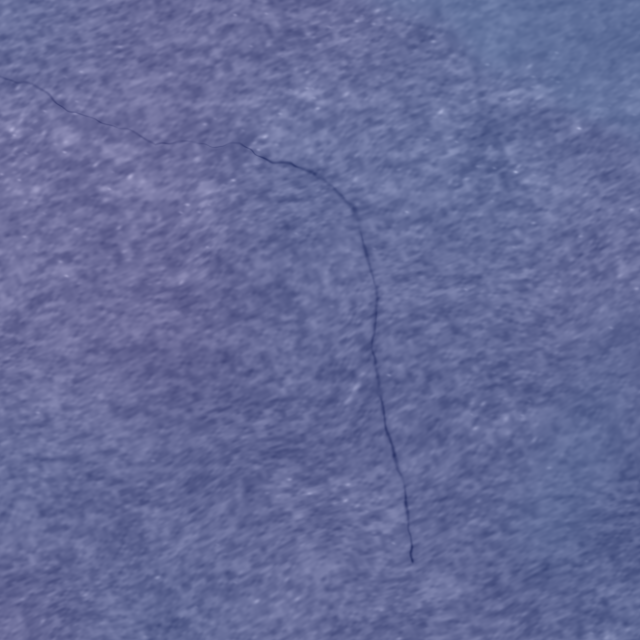
Give the GLSL for this texture, as a WebGL 2 fragment shader.

```glsl
#version 300 es
precision highp float;
// Weathered blue-violet stone: slanted fine grain, pale flecks and one wandering crack.

uniform vec2 u_resolution;
out vec4 fragColor;

const vec3 BASE_COLOR = vec3(0.388, 0.412, 0.588);
const vec3 TONE_STEP = vec3(0.047, 0.045, 0.040);   // colour change per unit of tone
const vec3 WARM_SHIFT = vec3(0.014, -0.006, -0.004);
const float GRAIN_ANGLE = 0.2;
const float GRAIN_CONTRAST = 1.0;
const float FLECK_CELLS = 62.0;
const float FLECK_RADIUS = 0.0030;
const float FLECK_GAIN = 3.6;
const float CRACK_WIDTH = 0.0030;
const float CRACK_DEPTH = 3.0;
const int KNOTS = 12;
const vec2 CRACK[KNOTS] = vec2[](
    vec2(-0.02, 0.88), vec2(0.05, 0.872), vec2(0.10, 0.835), vec2(0.24, 0.778),
    vec2(0.37, 0.774), vec2(0.49, 0.729), vec2(0.55, 0.68), vec2(0.587, 0.55),
    vec2(0.576, 0.46), vec2(0.60, 0.36), vec2(0.63, 0.22), vec2(0.645, 0.13));

// Integer hash giving two values in 0..1
vec2 hash2(vec2 cell) {
    uvec2 v = uvec2(ivec2(floor(cell))) * 1664525u + 1013904223u;
    v.x += v.y * 1664525u;
    v.y += v.x * 1664525u;
    v ^= v >> 16u;
    v.x += v.y * 1664525u;
    v.y += v.x * 1664525u;
    v ^= v >> 16u;
    return vec2(v >> 8u) / 16777216.0;
}

// Smooth value noise in -1..1
float noise(vec2 p) {
    vec2 i = floor(p), f = fract(p);
    f = f * f * (3.0 - 2.0 * f);
    float low = mix(hash2(i).x, hash2(i + vec2(1, 0)).x, f.x);
    float high = mix(hash2(i + vec2(0, 1)).x, hash2(i + vec2(1, 1)).x, f.x);
    return 2.0 * mix(low, high, f.y) - 1.0;
}

vec2 rotate(vec2 p, float angle) {
    float c = cos(angle), s = sin(angle);
    return vec2(c * p.x + s * p.y, c * p.y - s * p.x);
}

float segmentDistance(vec2 p, vec2 a, vec2 b) {
    vec2 ab = b - a;
    float h = clamp(dot(p - a, ab) / dot(ab, ab), 0.0, 1.0);
    return length(p - a - h * ab);
}

float softBand(float d, float width) {
    return exp(-d * d / (width * width));
}

// Where pale flecks gather, 0..1
float clumping(vec2 p) {
    float n = noise(p * vec2(6.0, 8.0) + 17.3) + 0.7 * noise(p * vec2(15.0, 21.0) + 5.1);
    return smoothstep(0.1, 1.1, n);
}

// Small tilted flecks, denser inside clumps
float flecks(vec2 p) {
    vec2 cell = floor(p * FLECK_CELLS);
    float sum = 0.0;
    for (int y = -1; y <= 1; y++)
    for (int x = -1; x <= 1; x++) {
        vec2 id = cell + vec2(x, y);
        vec2 center = (id + hash2(id + 300.0)) / FLECK_CELLS;
        vec2 pick = hash2(id + 900.0);
        float present = step(pick.x, 0.035 + 0.33 * clumping(center));
        vec2 d = rotate(p - center, GRAIN_ANGLE + 1.2 * (pick.y - 0.5));
        float radius = FLECK_RADIUS * mix(0.7, 1.2, pick.y);
        float strength = mix(0.25, 1.0, pow(fract(pick.y * 7.31), 2.5));
        sum += present * strength * softBand(length(d * vec2(0.62, 1.0)), radius);
    }
    return sum;
}

// Broken dark line along the knots
float crack(vec2 p) {
    vec2 q = p + 0.006 * vec2(noise(p * 24.0), noise(p * 24.0 + 40.0));
    q += 0.0025 * vec2(noise(p * 75.0 + 9.0), noise(p * 75.0 + 61.0));
    float d = 1.0;
    for (int i = 0; i < KNOTS - 1; i++) d = min(d, segmentDistance(q, CRACK[i], CRACK[i + 1]));
    float breaks = 0.68 + 0.35 * noise(p * 28.0 + 70.0) + 0.25 * noise(p * 70.0 + 33.0);
    float deepening = mix(0.65, 1.0, smoothstep(0.3, 0.56, p.x));
    float width = CRACK_WIDTH * deepening * (1.0 + 0.35 * noise(p * 35.0 + 12.0));
    return softBand(d, width) * deepening * max(breaks, 0.12) + 0.12 * softBand(d, 0.009);
}

void main() {
    vec2 uv = gl_FragCoord.xy / min(u_resolution.x, u_resolution.y);

    // Broad tone and smoother worn areas
    float broad = noise(uv * 3.5 + 2.7), medium = noise(uv * 13.0 + 31.0);
    float corner = smoothstep(1.13, 1.21, dot(uv, vec2(0.51, 0.86)) + 0.03 * medium);
    float side = softBand(segmentDistance(uv, vec2(0.98, 0.48), vec2(0.86, 0.18)), 0.08);
    float worn = max(corner, 0.7 * side);
    float tone = 0.45 * broad + 0.4 * medium + 0.35 * (uv.y - uv.x) + 0.35 * corner;

    // Slanted grain
    vec2 g = rotate(uv, GRAIN_ANGLE) + 0.012 * vec2(broad, noise(uv * 8.0 + 51.0));
    float streaks = noise(g * vec2(26.0, 62.0) + 8.0);
    float fine = noise(g * vec2(68.0, 128.0) + 90.0);
    float finest = noise(rotate(g, 0.25) * vec2(125.0, 205.0) + 140.0);
    float grain = 0.75 * streaks + 1.15 * fine + 0.85 * finest;
    tone += GRAIN_CONTRAST * grain * mix(1.0, 0.6, worn);

    // Pale clumps, flecks and a short scratch
    float pale = clumping(uv) * (0.35 + 0.8 * max(fine + 0.5 * streaks, 0.0));
    float scratch = softBand(segmentDistance(uv, vec2(0.568, 0.415), vec2(0.542, 0.371)), 0.005);
    tone += (pale + FLECK_GAIN * flecks(uv)) * mix(1.0, 0.4, worn);
    tone += scratch * (1.9 + 1.2 * fine);

    // Dark smudges and crack
    float smudge = softBand(segmentDistance(uv, vec2(0.765, 0.83), vec2(0.71, 0.67)), 0.018)
                 + softBand(segmentDistance(uv, vec2(0.30, 0.12), vec2(0.24, 0.0)), 0.022);
    float pits = smoothstep(0.62, 0.95, noise(uv * 34.0 + 210.0)) * smoothstep(0.0, 0.6, -broad);
    tone -= 0.8 * smudge + 0.9 * pits + CRACK_DEPTH * crack(uv);

    float warmth = noise(uv * 4.0 + 77.0) + 0.5 * (0.5 - uv.x) - 1.2 * worn;
    vec3 color = BASE_COLOR + TONE_STEP * tone + WARM_SHIFT * warmth;
    fragColor = vec4(clamp(color, 0.0, 1.0), 1.0);
}
```
